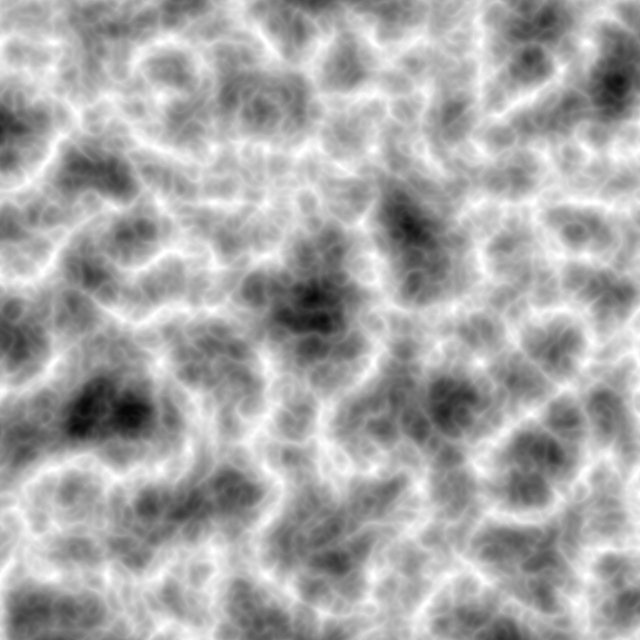
Write a Shadertoy shader that draws this texture.

```glsl
// Draws grey billowing turbulence: soft dark clouds parted by bright creased veins.

const float BASE_CELLS = 6.0;     // lattice cells across the canvas
const int OCTAVES = 4;
const float CONTRAST = 1.2;
const float VEIN_LEVEL = 0.045;   // turbulence that maps to pure white
const float CREASE_SOFTNESS = 0.008;

// Sineless hash: lattice point to two values in 0..1
vec2 hash22(vec2 p) {
    vec3 q = fract(p.xyx * vec3(0.1031, 0.1030, 0.0973));
    q += dot(q, q.yzx + 33.33);
    return fract((q.xx + q.yz) * q.zy);
}

// Unit gradient at a lattice point
vec2 gradientAt(vec2 cell) {
    return normalize(hash22(cell) * 2.0 - 0.9999);
}

// Contribution of one cell corner
float cornerValue(vec2 cell, vec2 local, vec2 corner) {
    return dot(gradientAt(cell + corner), local - corner);
}

// Gradient noise with quintic interpolation
float gradientNoise(vec2 p) {
    vec2 cell = floor(p);
    vec2 f = fract(p);
    vec2 blend = f * f * f * (f * (f * 6.0 - 15.0) + 10.0);
    float bottom = mix(cornerValue(cell, f, vec2(0.0, 0.0)),
                       cornerValue(cell, f, vec2(1.0, 0.0)), blend.x);
    float top = mix(cornerValue(cell, f, vec2(0.0, 1.0)),
                    cornerValue(cell, f, vec2(1.0, 1.0)), blend.x);
    return mix(bottom, top, blend.y);
}

// Absolute value with a slightly rounded crease
float softAbs(float x, float softness) {
    return sqrt(x * x + softness * softness);
}

// Sum of folded noise octaves
float turbulence(vec2 p, float softness) {
    float total = 0.0;
    float amplitude = 1.0;
    for (int i = 0; i < OCTAVES; i++) {
        total += amplitude * softAbs(gradientNoise(p), softness);
        p = p * 2.0 + vec2(37.0, 17.0);
        amplitude *= 0.5;
    }
    return total;
}

void mainImage(out vec4 fragColor, in vec2 fragCoord) {
    vec2 uv = fragCoord / iResolution.y;
    float density = turbulence(uv * BASE_CELLS + vec2(11.5, 23.4), CREASE_SOFTNESS);

    // Thin density is white, dense cloud is near black
    float grey = clamp(1.0 - CONTRAST * (density - VEIN_LEVEL), 0.03, 1.0);
    fragColor = vec4(vec3(grey), 1.0);
}
```
